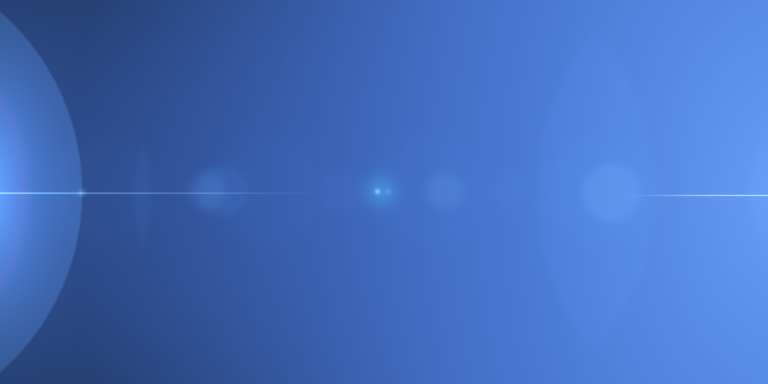
Reproduce this background procedurally as a WebGL 1 fragment shader.

```glsl
precision highp float;
// Blue lens flare backdrop: side glows, a large pale disc, ghost discs and thin streaks.
uniform vec2 u_resolution;

float hash(vec2 p) {
    vec3 q = fract(vec3(p.xyx) * 0.1031);
    q += dot(q, q.yzx + 33.33);
    return fract((q.x + q.y) * q.z);
}

// Soft-edged filled circle
float disc(vec2 p, vec2 center, float radius, float blur) {
    return 1.0 - smoothstep(radius - blur, radius + blur, length(p - center));
}

// Round falloff, stretched by size
float glow(vec2 p, vec2 center, vec2 size) {
    vec2 d = (p - center) / size;
    return exp(-dot(d, d));
}

// Upright almond: overlap of two equal circles
float almond(vec2 p, vec2 center, vec2 halfSize, float blur) {
    float radius = dot(halfSize, halfSize) / (2.0 * halfSize.x);
    vec2 d = abs(p - center);
    float dist = length(d + vec2(radius - halfSize.x, 0.0)) - radius;
    return 1.0 - smoothstep(-blur, blur, dist);
}

// Thin horizontal line with a bright core and faint halo
float streak(float y, float level) {
    float d = abs(y - level);
    return exp(-d * d / 0.000004) + 0.05 * exp(-d / 0.006);
}

void main() {
    vec2 p = gl_FragCoord.xy / u_resolution.y;
    p.x *= 2.0 * u_resolution.y / u_resolution.x;
    float soft = 1.0 / u_resolution.y;

    // Backdrop brightens steadily toward the right, with darker left corners
    float far = length((p - vec2(2.05, 0.5)) * vec2(1.0, 0.65));
    float light = clamp(1.0 - far / 1.85, 0.0, 1.0);
    vec3 color = vec3(0.175, 0.29, 0.535);
    color += light * (vec3(0.13, 0.26, 0.52) + light * vec3(0.095, 0.06, -0.09));
    float edge = abs(p.y - 0.5) * 2.0;
    color -= vec3(0.025, 0.04, 0.085) * edge * edge * (1.0 - smoothstep(0.2, 1.3, p.x));

    // Faint concentric ripples around the right-hand light
    color += 0.001 * cos(far * 95.0) * smoothstep(0.2, 0.8, p.x);

    // Large disc and blue light entering from the left
    float pane = disc(p, vec2(-0.409, 0.5), 0.623, max(soft, 0.004));
    color += pane * vec3(0.05, 0.075, 0.085);
    color += glow(p, vec2(-0.02, 0.5), vec2(0.2, 0.36)) * vec3(0.06, 0.12, 0.22) * (0.3 + 0.7 * pane);
    color += glow(p, vec2(-0.03, 0.5), vec2(0.085, 0.21)) * vec3(0.11, 0.15, 0.17);

    // Reddish rim inside the large disc
    float rim = (length(p - vec2(-0.448, 0.5)) - 0.51) / 0.016;
    color += vec3(0.035, -0.005, 0.008) * exp(-rim * rim);

    // Almond reflections and the arc at the right border
    color += almond(p, vec2(0.371, 0.49), vec2(0.021, 0.14), 0.008) * vec3(0.009, 0.017, 0.025);
    color += almond(p, vec2(1.55, 0.5), vec2(0.155, 0.42), 0.015) * vec3(0.008, 0.011, 0.018);
    color += disc(p, vec2(2.19, 0.5), 0.24, 0.02) * vec3(0.01, 0.014, 0.015);

    // Ghost row: four broad faint discs, then smaller ones
    for (int i = 0; i < 4; i++) {
        float x = 0.27 + 0.43 * float(i);
        color += disc(p, vec2(x, 0.505), 0.14, 0.03) * vec3(0.002, 0.008, 0.011);
    }
    color += disc(p, vec2(0.54, 0.503), 0.046, 0.024) * vec3(0.035, 0.05, 0.055);
    color += disc(p, vec2(0.58, 0.503), 0.065, 0.018) * vec3(0.012, 0.027, 0.035);
    color += disc(p, vec2(0.885, 0.5), 0.05, 0.02) * vec3(0.01, 0.007, 0.02);
    color += disc(p, vec2(1.158, 0.502), 0.045, 0.025) * vec3(0.032, 0.043, 0.035);
    color += disc(p, vec2(1.325, 0.503), 0.046, 0.02) * vec3(0.006, 0.008, 0.01);
    color += disc(p, vec2(1.591, 0.498), 0.075, 0.017) * vec3(0.033, 0.036, 0.02);

    // Cyan twin spark near the middle
    color += glow(p, vec2(0.99, 0.502), vec2(0.04)) * vec3(0.03, 0.13, 0.11);
    color += glow(p, vec2(0.983, 0.501), vec2(0.007)) * vec3(0.2, 0.27, 0.16);
    color += glow(p, vec2(1.012, 0.501), vec2(0.008)) * vec3(0.05, 0.09, 0.07);

    // Streaks fading toward the middle, with a glint on the disc edge
    float leftFade = clamp(1.08 - p.x / 0.78, 0.0, 1.0);
    float rightFade = smoothstep(1.61, 1.9, p.x);
    color += streak(p.y, 0.497) * leftFade * vec3(0.24, 0.31, 0.3);
    color += streak(p.y, 0.491) * rightFade * vec3(0.27, 0.25, 0.1);
    color += glow(p, vec2(0.213, 0.498), vec2(0.01)) * vec3(0.08, 0.14, 0.14);

    // Light grain hides banding
    color += (hash(gl_FragCoord.xy) - 0.5) / 255.0;
    gl_FragColor = vec4(clamp(color, 0.0, 1.0), 1.0);
}
```
